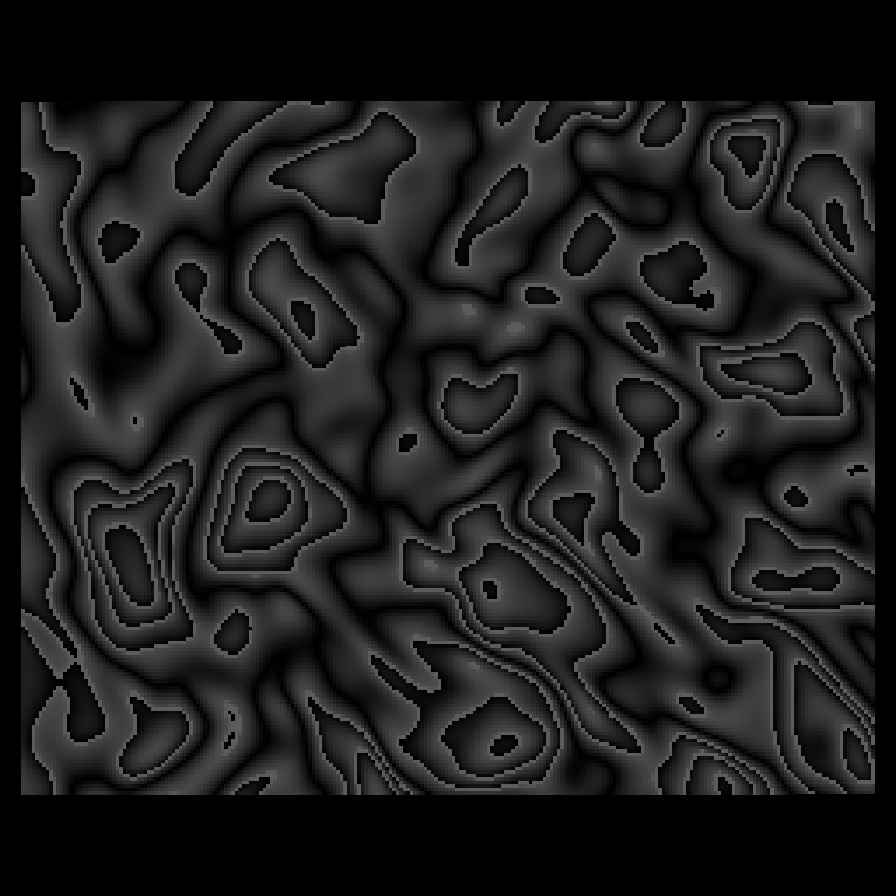
A three.js fragment shader for this texture:

```glsl
// Draws dark grey islands with thin pale rims inside a black frame.
// Layered sines give a smooth height; its size is folded at zero and wrapped at
// every whole level, on a coarse grid that keeps the rims one cell wide.

#define CELLS 256.0        // grid cells across the canvas
#define WAVES 28           // number of layered sines
#define LOW_FREQ 3.0       // cycles across the canvas, coarsest wave
#define HIGH_FREQ 19.0     // cycles across the canvas, finest wave
#define FALLOFF 1.2        // how fast fine waves fade
#define RELIEF 1.12        // typical height, in wrap levels
#define FOLD_SOFT 0.08     // rounding of the dark valleys
#define WARP 0.018         // bending of the waves
#define GREY_MAX 0.305     // brightest fill
#define RIM_GREY 0.36      // pale rim

varying vec2 vUv;

const float TAU = 6.2832;
const float GOLDEN_ANGLE = 2.4;
const vec2 FRAME_HALF = vec2(0.475, 0.387);

float hash(float n) {
  return fract(sin(n * 12.99 + 4.1) * 4375.85);
}

// Slow bends that break up the regularity of the sines.
vec2 bend(vec2 p) {
  vec2 q = p + WARP * sin(p.yx * vec2(17.0, 21.0) + vec2(1.3, 4.2));
  return q + 0.5 * WARP * sin(q.yx * vec2(43.0, 37.0) + q * 15.0);
}

// Layered sines: upright grain at the left, fine diagonal grain at the lower right.
float height(vec2 p) {
  float left = 1.0 - smoothstep(0.05, 0.4, p.x);
  float lowerRight = smoothstep(-0.25, 0.4, p.x - p.y);
  float detail = mix(0.6, 1.35, smoothstep(-0.3, 0.5, p.x - 0.5 * p.y));
  float grainAngle = TAU / 8.0 * smoothstep(0.15, 0.45, p.x);
  float grain = max(0.7 * left, 0.75 * lowerRight);

  vec2 q = bend(p);
  float sum = 0.0;
  float energy = 0.0;
  for (int i = 0; i < WAVES; i++) {
    float n = float(i);
    float t = n / float(WAVES - 1);
    float freq = LOW_FREQ * pow(HIGH_FREQ / LOW_FREQ, t);
    float angle = n * GOLDEN_ANGLE + 0.6;
    float amp = pow(freq, -FALLOFF) * mix(1.0, detail, smoothstep(0.1, 0.6, t));
    amp *= 1.0 + grain * cos(2.0 * (angle - grainAngle));
    vec2 dir = vec2(cos(angle), sin(angle));
    sum += amp * sin(TAU * (freq * dot(dir, q) + hash(n)));
    energy += 0.5 * amp * amp;
  }
  return RELIEF * sum / sqrt(energy);
}

// Rounded absolute value, so valleys are soft and dark.
float foldedHeight(vec2 p) {
  return length(vec2(height(p), FOLD_SOFT)) - FOLD_SOFT;
}

void main() {
  vec2 cell = (floor(vUv * CELLS) + 0.5) / CELLS;
  vec2 fromEdge = FRAME_HALF - abs(cell - 0.5);
  float inside = step(0.0, min(fromEdge.x, fromEdge.y));

  // Wrapped height, dark just above each level and pale just below the next.
  float level = foldedHeight(cell);
  float wrapped = fract(level);
  float grey = GREY_MAX * pow(wrapped, 0.8);

  // Rim: the last cell before the height wraps.
  vec2 next = vec2(1.0 / CELLS, 0.0);
  float riseX = abs(foldedHeight(cell + next.xy) - level);
  float riseY = abs(foldedHeight(cell + next.yx) - level);
  float rim = smoothstep(0.98, 1.01, wrapped + max(riseX, riseY));
  grey = mix(grey, RIM_GREY, rim);

  gl_FragColor = vec4(vec3(grey * inside), 1.0);
}
```
